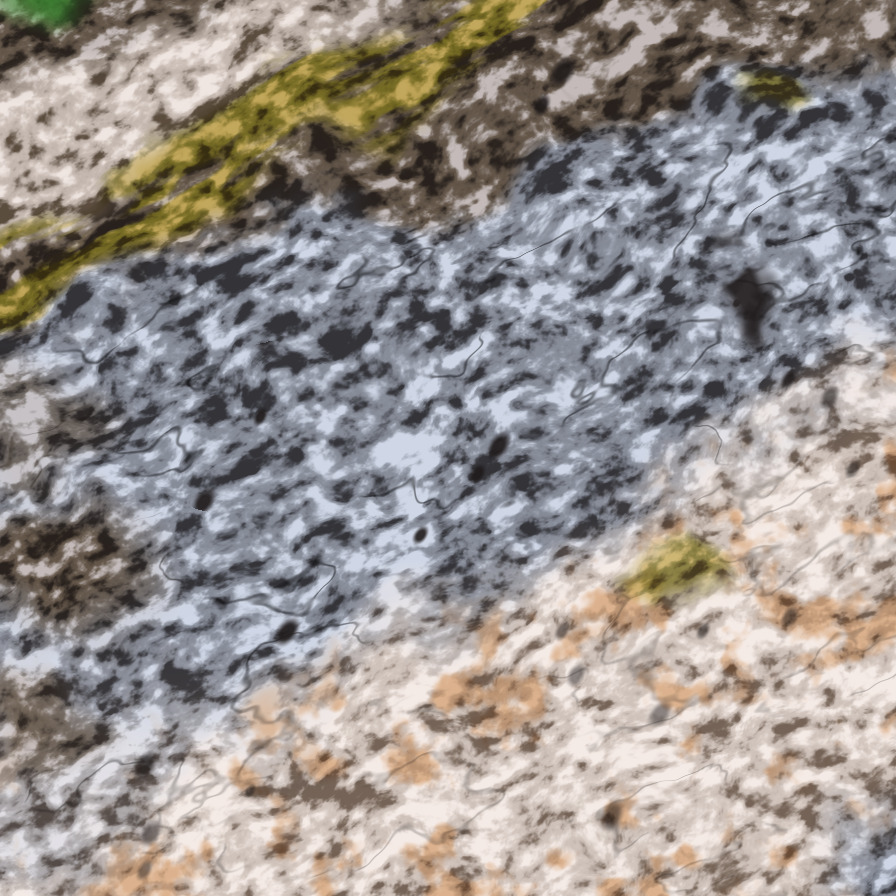
Give the GLSL for this texture, as a three.js fragment shader.

```glsl
varying vec2 vUv;

const vec3 SHADE_DARK = vec3(0.20, 0.20, 0.22);
const vec3 SHADE_MID = vec3(0.53, 0.55, 0.60);
const vec3 SHADE_LIGHT = vec3(0.81, 0.84, 0.90);
const vec3 SUN_DARK = vec3(0.46, 0.39, 0.34);
const vec3 SUN_MID = vec3(0.81, 0.76, 0.73);
const vec3 SUN_LIGHT = vec3(0.96, 0.92, 0.90);
const vec3 EARTH_DARK = vec3(0.15, 0.12, 0.10);
const vec3 EARTH_MID = vec3(0.38, 0.32, 0.26);
const vec3 EARTH_LIGHT = vec3(0.76, 0.72, 0.71);
const vec3 MOSS_DARK = vec3(0.22, 0.18, 0.06);
const vec3 MOSS_MID = vec3(0.47, 0.43, 0.13);
const vec3 MOSS_LIGHT = vec3(0.76, 0.65, 0.32);
const vec3 LEAF = vec3(0.22, 0.47, 0.18);
const vec3 PIT = vec3(0.12, 0.10, 0.10);

float hash(vec2 p) {
  return fract(sin(dot(p, vec2(127.1, 311.7))) * 43758.5453);
}

float noise(vec2 p) {
  vec2 i = floor(p), f = fract(p);
  f = f * f * (3.0 - 2.0 * f);
  return mix(mix(hash(i), hash(i + vec2(1.0, 0.0)), f.x),
             mix(hash(i + vec2(0.0, 1.0)), hash(i + 1.0), f.x), f.y);
}

float fbm(vec2 p) {
  float sum = 0.0, amp = 0.533;
  for (int i = 0; i < 4; i++) {
    sum += amp * noise(p);
    p = mat2(1.6, 1.2, -1.2, 1.6) * p + 17.3;
    amp *= 0.5;
  }
  return sum;
}

vec2 rotate(vec2 p, float angle) {
  float c = cos(angle), s = sin(angle);
  return vec2(c * p.x + s * p.y, c * p.y - s * p.x);
}

float blob(vec2 p, vec2 center, vec2 radius) {
  return 1.0 - smoothstep(0.35, 1.0, length((p - center) / radius));
}

float band(float x, float center, float halfWidth) {
  return 1.0 - smoothstep(0.4, 1.0, abs(x - center) / halfWidth);
}

// Thin line where the noise crosses its middle value
float crack(vec2 p, float width) {
  return 1.0 - smoothstep(0.0, width, abs(fbm(p) - 0.5));
}

vec3 ramp(vec3 dark, vec3 middle, vec3 light, float t) {
  vec3 low = mix(dark, middle, smoothstep(0.0, 0.5, t));
  return mix(low, light, smoothstep(0.5, 1.0, t));
}

// Sparse slanted holes, one candidate per cell
float pits(vec2 p, float scale, float chance) {
  vec2 cell = floor(p * scale);
  float hole = 0.0;
  for (int y = -1; y <= 1; y++) {
    for (int x = -1; x <= 1; x++) {
      vec2 id = cell + vec2(float(x), float(y));
      vec2 center = id + vec2(hash(id + 3.1), hash(id + 7.7));
      vec2 d = rotate(p * scale - center, 1.0);
      float size = mix(0.2, 0.45, hash(id + 5.3));
      float present = step(hash(id + 9.2), chance);
      hole = max(hole, present * blob(d, vec2(0.0), vec2(size, size * 0.6)));
    }
  }
  return hole;
}

void main() {
  // Warped position and coordinates along the strata
  vec2 warp = vec2(fbm(vUv * 9.0), fbm(vUv * 9.0 + 31.0)) - 0.5;
  vec2 p = vUv + 0.13 * warp;
  vec2 strata = rotate(vUv + 0.035 * warp, 0.48);

  // Grain, clumps and streaks
  float grain = fbm(strata * vec2(48.0, 74.0));
  float clump = fbm(strata * vec2(13.0, 24.0) + 5.0);
  float streak = fbm(strata * vec2(9.0, 46.0) + 11.0);
  float tone = 0.52 + 2.0 * (grain - 0.5) + 0.7 * (clump - 0.5) + 0.5 * (streak - 0.5);

  // Shaded rock against sunlit rock
  float slope = 0.02 + 0.6 * p.x - p.y;
  float sun = smoothstep(-0.07, 0.08, slope + 0.12 * (clump - 0.5));
  float lowGround = 1.0 - smoothstep(0.12, 0.32, p.y);
  sun = max(sun, 0.5 * lowGround);
  sun *= 1.0 - blob(p, vec2(1.0, 0.03), vec2(0.13, 0.12));
  vec3 shadeRock = ramp(SHADE_DARK, SHADE_MID, SHADE_LIGHT, tone);
  vec3 sunRock = ramp(SUN_DARK, SUN_MID, SUN_LIGHT, tone + 0.08);
  vec3 color = mix(shadeRock, sunRock, sun);

  // Rusty stains and fine cracks
  float rust = smoothstep(0.53, 0.72, fbm(vUv * 22.0 + 40.0)) * sun;
  color = mix(color, color * vec3(0.90, 0.76, 0.62), rust);
  float veins = crack(strata * vec2(7.0, 15.0), 0.022) * smoothstep(0.42, 0.6, clump);
  color = mix(color, color * 0.45, veins * mix(0.8, 0.35, sun));

  // Earth on the upper ledge and the left hollow
  float ledge = p.y - 0.62 - 0.33 * p.x;
  float mossOffset = ledge - 0.06 - 0.2 * p.x;
  float earth = smoothstep(-0.02, 0.04, ledge + 0.1 * (clump - 0.5));
  earth = max(earth, blob(p, vec2(0.06, 0.37), vec2(0.19, 0.11)));
  earth = max(earth, 0.8 * blob(p, vec2(0.04, 0.19), vec2(0.12, 0.07)));
  earth = max(earth, 0.7 * blob(p, vec2(0.03, 0.53), vec2(0.12, 0.10)));
  vec3 earthColor = ramp(EARTH_DARK, EARTH_MID, EARTH_LIGHT, tone - 0.05);
  color = mix(color, earthColor, earth * 0.92);

  // Pale stone above the moss
  float pale = band(mossOffset, 0.12, 0.10) * (1.0 - smoothstep(0.3, 0.5, p.x));
  color = mix(color, ramp(EARTH_MID, SUN_MID, SUN_LIGHT, tone + 0.05), pale * 0.9);

  // Moss band and small tufts
  float moss = band(mossOffset, 0.01, 0.085) * (1.0 - smoothstep(0.62, 0.75, p.x));
  moss *= smoothstep(0.28, 0.48, streak + 0.25 * (clump - 0.5));
  moss = max(moss, 0.85 * blob(p, vec2(0.76, 0.36), vec2(0.075, 0.055)));
  moss = max(moss, 0.85 * blob(p, vec2(0.85, 0.88), vec2(0.045, 0.05)));
  vec3 mossColor = ramp(MOSS_DARK, MOSS_MID, MOSS_LIGHT, tone + 0.7 * (streak - 0.45));
  color = mix(color, mossColor, moss * 0.9);

  // Dark holes, denser on the shaded face
  float holeArea = blob(p, vec2(0.36, 0.52), vec2(0.25, 0.10));
  float hole = pits(vUv + 0.012 * warp, 19.0, 0.05 + 0.22 * holeArea);
  hole = max(hole, blob(p, vec2(0.84, 0.67), vec2(0.03, 0.065)) * smoothstep(0.4, 0.55, clump));
  color = mix(color, PIT, hole * mix(0.9, 0.5, sun));

  // Foliage in the far corner
  float leaf = blob(p, vec2(0.0, 1.02), vec2(0.13, 0.085));
  color = mix(color, LEAF * (0.65 + 0.7 * grain), leaf);

  gl_FragColor = vec4(color, 1.0);
}
```
